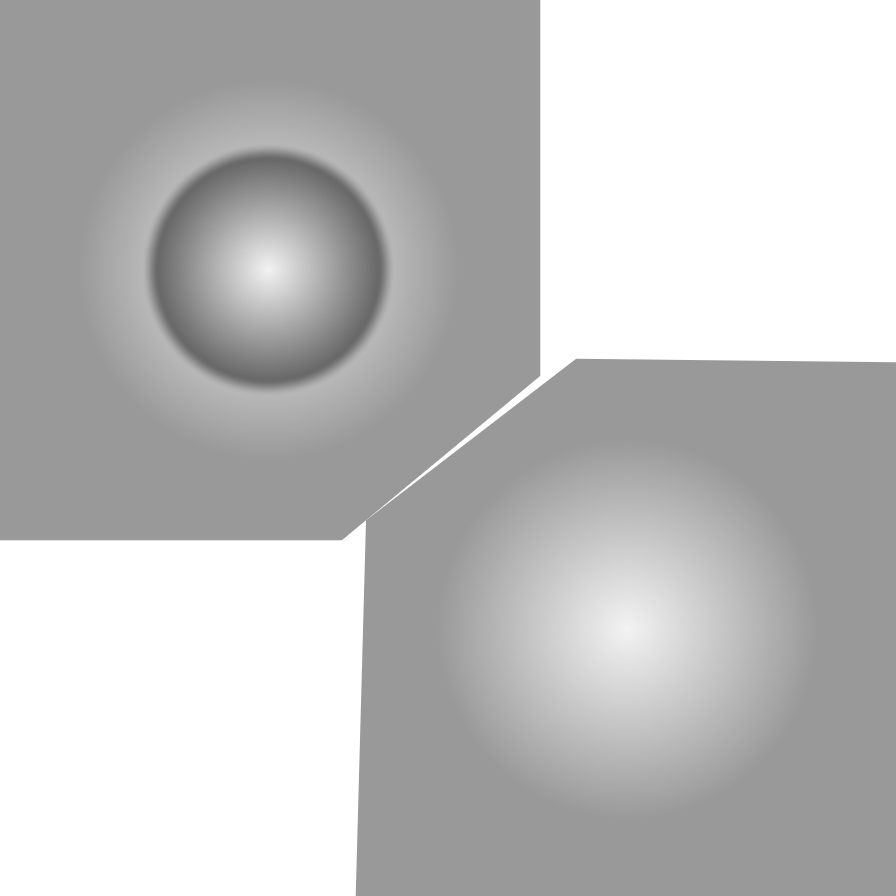
A WebGL 1 fragment shader for this background:

```glsl
precision highp float;
uniform vec2 u_resolution;

#define PANEL_GRAY 0.6
#define GLOW_GRAY 0.95
#define RING_GRAY 0.4
#define GLOW_RADIUS 0.212
#define RING_RADIUS 0.125
#define RING_EDGE_INNER 0.122
#define RING_EDGE_OUTER 0.142
#define UPPER_CENTER vec2(0.2995, 0.699)
#define LOWER_CENTER vec2(0.7, 0.298)

// Signed distance to the line a-b, positive on its left side
float leftOf(vec2 p, vec2 a, vec2 b) {
  vec2 along = normalize(b - a);
  return dot(p - a, vec2(-along.y, along.x));
}

// Square with its lower right corner cut off
float upperPanel(vec2 p) {
  float cut = leftOf(p, vec2(0.3815, 0.397), vec2(0.603, 0.5805));
  return min(cut, min(0.603 - p.x, p.y - 0.397));
}

// Slightly skewed panel with its upper left corner cut off
float lowerPanel(vec2 p) {
  vec2 peak = vec2(0.643, 0.5996);
  vec2 notch = vec2(0.4085, 0.4193);
  float top = leftOf(p, vec2(1.0, 0.5957), peak);
  float cut = leftOf(p, peak, notch);
  float side = leftOf(p, notch, vec2(0.397, 0.0));
  return min(top, min(cut, side));
}

// Linear radial fade from a bright core to the panel gray
float glow(float radius) {
  return mix(GLOW_GRAY, PANEL_GRAY, clamp(radius / GLOW_RADIUS, 0.0, 1.0));
}

// Glow overlaid by a dark-rimmed, soft-edged ball
float ringedGlow(float radius) {
  float ball = mix(GLOW_GRAY, RING_GRAY, min(radius / RING_RADIUS, 1.0));
  float outside = smoothstep(RING_EDGE_INNER, RING_EDGE_OUTER, radius);
  return mix(ball, glow(radius), outside);
}

void main() {
  vec2 p = gl_FragCoord.xy / u_resolution;
  float pixel = 1.0 / min(u_resolution.x, u_resolution.y);

  // Panels over white, with one-pixel soft edges
  float upperCover = clamp(upperPanel(p) / pixel + 0.5, 0.0, 1.0);
  float lowerCover = clamp(lowerPanel(p) / pixel + 0.5, 0.0, 1.0);
  float gray = mix(1.0, ringedGlow(distance(p, UPPER_CENTER)), upperCover);
  gray = mix(gray, glow(distance(p, LOWER_CENTER)), lowerCover);

  gl_FragColor = vec4(vec3(gray), 1.0);
}
```
